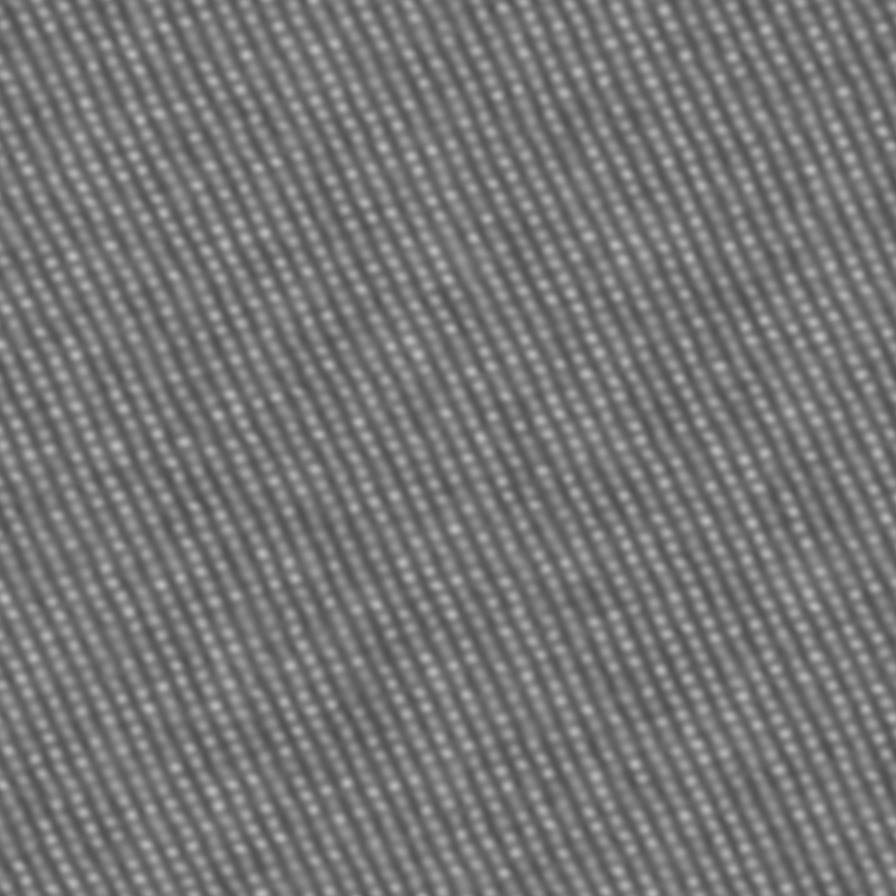
This texture is drawn by a WebGL 1 fragment shader. Its source:

```glsl
precision highp float;
// Grey twill cloth: steep diagonal ribs beaded by slanted weft rows, with uneven yarn.

uniform vec2 u_resolution;

const float TAU = 6.2831853;
const vec2 RIB_COUNT = vec2(39.0, 18.8);   // ribs across and down
const vec2 ROW_COUNT = vec2(-16.0, 53.0);  // weft rows across and down
const float GROOVE_TONE = 0.363;
const float RIB_GAIN = 0.14;
const float BEAD_GAIN = 0.125;
const float BEAD_VARIATION = 1.3;
const float YARN_WOBBLE = 0.12;            // in ribs or rows
const float WOBBLE_SCALE = 42.0;
const float GRAIN_SCALE = 95.0;
const float GRAIN_GAIN = 0.07;
const float MOTTLE_SCALE = 24.0;
const float MOTTLE_GAIN = 0.05;

float hash(vec2 cell) {
  vec3 p = fract(vec3(cell.xyx) * 0.1031);
  p += dot(p, p.yzx + 33.33);
  return fract((p.x + p.y) * p.z);
}

// Smoothly blended cell values, 0 to 1
float cellNoise(vec2 p) {
  vec2 cell = floor(p);
  vec2 f = fract(p);
  f = f * f * (3.0 - 2.0 * f);
  float low = mix(hash(cell), hash(cell + vec2(1.0, 0.0)), f.x);
  float high = mix(hash(cell + vec2(0.0, 1.0)), hash(cell + 1.0), f.x);
  return mix(low, high, f.y);
}

// Slow bending of the whole cloth from layered sines
float clothDrift(vec2 uv) {
  return 0.08 * sin(TAU * (uv.y * 1.3 + uv.x * 0.4))
       + 0.04 * sin(TAU * (uv.x * 2.1 - uv.y * 2.7) + 1.7);
}

// Ridge that peaks mid-cell and vanishes at the cell edges
float ridge(float phase) {
  return 0.5 - 0.5 * cos(TAU * phase);
}

void main() {
  vec2 uv = gl_FragCoord.xy / u_resolution;

  // Weave coordinates: x counts ribs, y counts weft rows
  vec2 wobble = vec2(cellNoise(uv * WOBBLE_SCALE),
                     cellNoise(uv * WOBBLE_SCALE + 71.0)) - 0.5;
  vec2 weave = vec2(dot(uv, RIB_COUNT), dot(uv, ROW_COUNT));
  weave += YARN_WOBBLE * wobble + clothDrift(uv);

  // Ribs carry beads of varying brightness
  float rib = ridge(weave.x);
  float bead = ridge(weave.y);
  float beadLight = 1.0 + BEAD_VARIATION * (hash(floor(weave) + 100.0) - 0.5);
  float tone = GROOVE_TONE + rib * (RIB_GAIN + BEAD_GAIN * bead * beadLight);

  // Fibre grain and broad mottling
  tone += GRAIN_GAIN * (cellNoise(uv * GRAIN_SCALE + 17.0) - 0.5);
  tone += MOTTLE_GAIN * (cellNoise(uv * MOTTLE_SCALE + 53.0) - 0.5);

  gl_FragColor = vec4(vec3(tone), 1.0);
}
```
